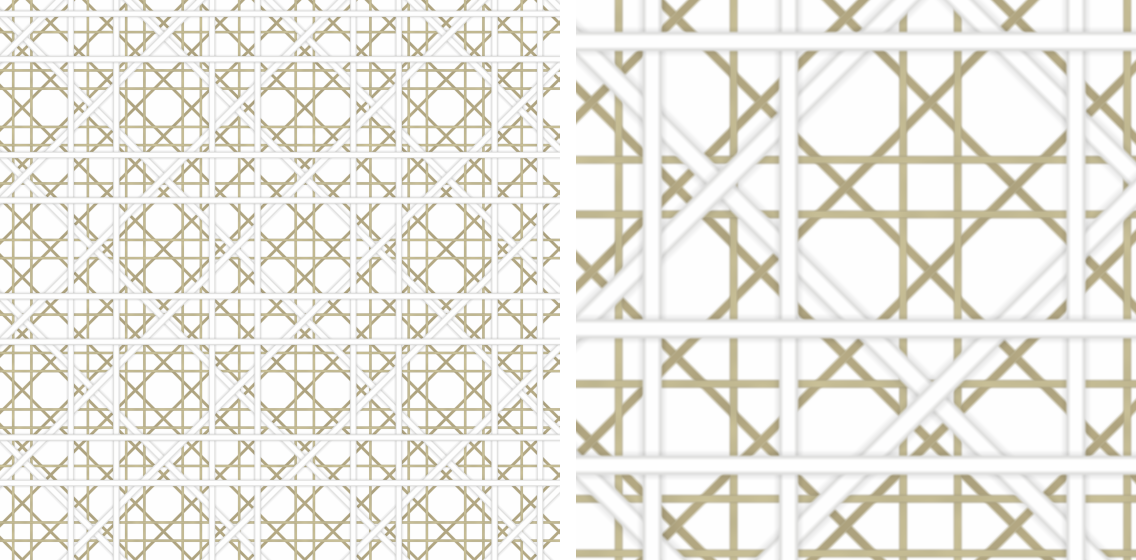
Left, the full canvas; right, a detail of the centre.
Reproduce this pattern procedurally as a three.js fragment shader.

```glsl
// Woven cane lattice: a wide white octagonal weave over a finer tan one.

varying vec2 vUv;

const float FINE_PITCH = 0.1009;             // repeat of the tan weave
const float WIDE_PITCH = 2.5 * FINE_PITCH;   // repeat of the white weave
const vec2 FINE_ORIGIN = vec2(0.5443, 0.5553);
const vec2 WIDE_ORIGIN = vec2(0.4193, 0.6826);

// Sizes below are fractions of a weave's own pitch.
const float PAIR_OFFSET = 0.161;             // half the gap of a strand pair
const float STRAIGHT_HALF = 0.0225;
const float DIAGONAL_HALF = 0.0255;

const float SOFTNESS = 0.0011;               // edge blur in canvas units
const float GRAIN = 0.035;

const vec3 GROUND = vec3(0.995);
const vec3 TAN_CORE = vec3(0.765, 0.730, 0.575);
const vec3 TAN_RIM = vec3(0.720, 0.685, 0.550);
const vec3 TAN_DIAGONAL = vec3(0.695, 0.650, 0.505);
const vec3 WHITE_CORE = vec3(0.995);
const vec3 WHITE_RIM = vec3(0.870, 0.870, 0.865);

float hash(vec2 p) {
  return fract(sin(dot(p, vec2(127.1, 311.7))) * 43758.5);
}

float noise(vec2 p) {
  vec2 cell = floor(p);
  vec2 f = fract(p);
  f = f * f * (3.0 - 2.0 * f);
  float low = mix(hash(cell), hash(cell + vec2(1.0, 0.0)), f.x);
  float high = mix(hash(cell + vec2(0.0, 1.0)), hash(cell + vec2(1.0)), f.x);
  return mix(low, high, f.y);
}

// Distance to the nearest whole number.
float wholeDistance(float t) {
  return abs(fract(t + 0.5) - 0.5);
}

// Lays one rounded strand, with its contact shadow, over the colour below.
vec3 layStrand(vec3 below, float dist, float halfWidth, vec3 core, vec3 rim, float shadow) {
  below *= 1.0 - shadow * (1.0 - smoothstep(halfWidth, halfWidth * 1.7, dist));
  vec3 strand = mix(core, rim, smoothstep(0.45, 0.95, dist / halfWidth));
  float cover = 1.0 - smoothstep(halfWidth - SOFTNESS, halfWidth + SOFTNESS, dist);
  return mix(below, strand, cover);
}

// Single diagonals beneath paired verticals and horizontals.
vec3 layWeave(vec3 color, vec2 p, float pitch, vec3 core, vec3 diagonal, vec3 rim, float shadow) {
  float falling = wholeDistance(p.x + p.y + 0.5) * 0.7071;
  float rising = wholeDistance(p.x - p.y + 0.5) * 0.7071;
  float upright = abs(wholeDistance(p.x) - PAIR_OFFSET);
  float level = abs(wholeDistance(p.y) - PAIR_OFFSET);
  float diagonalHalf = DIAGONAL_HALF * pitch;
  float straightHalf = STRAIGHT_HALF * pitch;

  color = layStrand(color, falling * pitch, diagonalHalf, diagonal, rim, shadow);
  color = layStrand(color, rising * pitch, diagonalHalf, diagonal, rim, shadow);
  color = layStrand(color, upright * pitch, straightHalf, core, rim, shadow);
  return layStrand(color, level * pitch, straightHalf, core, rim, shadow);
}

void main() {
  vec2 fine = (vUv - FINE_ORIGIN) / FINE_PITCH;
  vec2 wide = (vUv - WIDE_ORIGIN) / WIDE_PITCH;

  // Slight tonal drift along the tan strands
  float tone = 1.0 + GRAIN * (2.0 * noise(vUv * 90.0) - 1.0);

  vec3 color = layWeave(GROUND, fine, FINE_PITCH,
                        TAN_CORE * tone, TAN_DIAGONAL * tone, TAN_RIM * tone, 0.03);
  color = layWeave(color, wide, WIDE_PITCH, WHITE_CORE, WHITE_CORE, WHITE_RIM, 0.07);

  gl_FragColor = vec4(color, 1.0);
}
```
